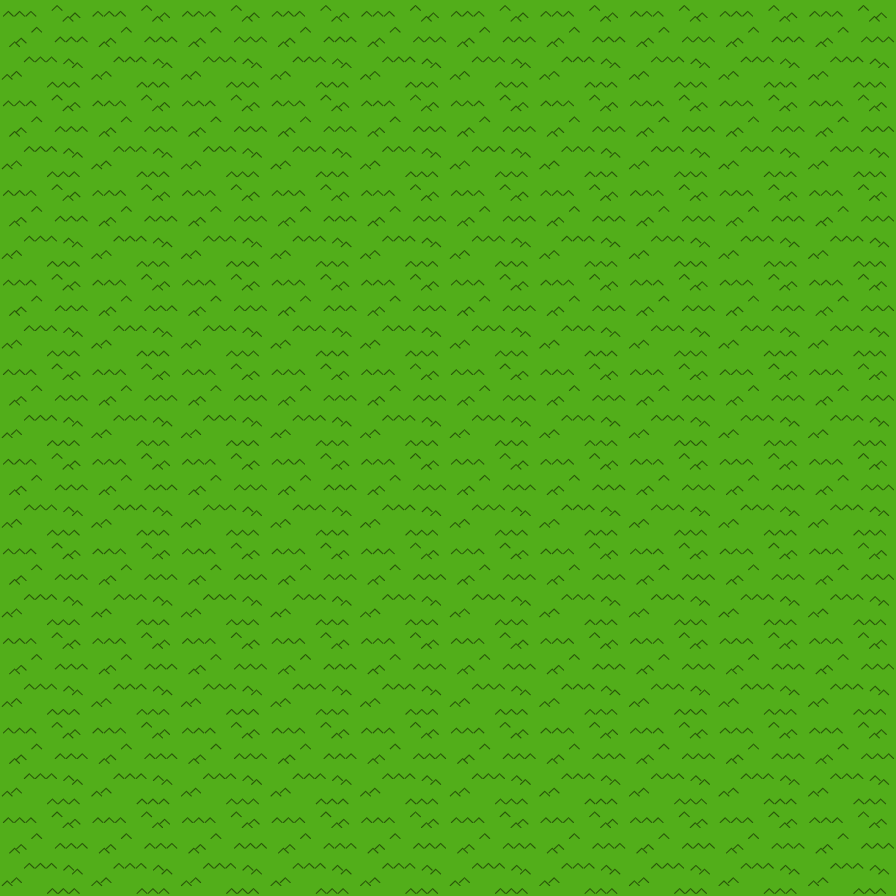
Give the GLSL for this pattern, as a Shadertoy shader.

```glsl
// Green meadow with a tiled scatter of thin caret-shaped grass tufts.

const float REPEATS = 10.0;
const vec2 ARM = vec2(0.054, 0.051);      // from a caret's peak to its foot
const float LINE_WIDTH = 0.0125;
const vec3 GRASS = vec3(0.322, 0.682, 0.100);
const vec3 STROKE = vec3(0.165, 0.345, 0.035);

// Tufts in tile units, y downward: first peak (xy), step to the next peak (zw)
const int TUFTS = 10;
const vec4 TUFT[TUFTS] = vec4[TUFTS](
    vec4(0.093, 0.128, 0.126, 0.0),
    vec4(0.672, 0.414, 0.123, 0.0),
    vec4(0.327, 0.637, 0.124, 0.0),
    vec4(0.585, 0.919, 0.122, 0.0),
    vec4(0.759, 0.184, 0.078, -0.039),
    vec4(0.163, 0.468, 0.073, -0.041),
    vec4(0.767, 0.659, 0.096, 0.043),
    vec4(0.080, 0.832, 0.104, -0.034),
    vec4(0.637, 0.063, 0.0, 0.0),
    vec4(0.410, 0.306, 0.0, 0.0));
const int CARETS[TUFTS] = int[TUFTS](3, 3, 3, 3, 2, 2, 2, 2, 1, 1);

// Offset between two points on a tile that wraps at its edges
vec2 wrappedOffset(vec2 p, vec2 center) {
    return fract(p - center + 0.5) - 0.5;
}

// Distance to a caret with its peak at the origin
float caretDistance(vec2 p, vec2 arm) {
    p.x = abs(p.x);
    float t = clamp(dot(p, arm) / dot(arm, arm), 0.0, 1.0);
    return length(p - arm * t);
}

// Distance to a run of carets
float tuftDistance(vec2 p, vec4 tuft, int count, vec2 arm) {
    float d = 1.0;
    for (int i = 0; i < count; i++) {
        vec2 peak = tuft.xy + float(i) * tuft.zw;
        d = min(d, caretDistance(wrappedOffset(p, peak), arm));
    }
    return d;
}

// Box-filtered line coverage, stable for lines thinner than a pixel
float lineCoverage(float d, float width, float pixel) {
    vec2 edges = (vec2(0.5, -0.5) * width - d) / pixel + 0.5;
    edges = clamp(edges, 0.0, 1.0);
    return edges.x - edges.y;
}

void mainImage(out vec4 fragColor, in vec2 fragCoord) {
    vec2 uv = fragCoord / iResolution.xy;
    vec2 p = fract(vec2(uv.x, 1.0 - uv.y) * REPEATS);
    float pixel = REPEATS / iResolution.y;

    // Nearest stroke in the tile
    float d = 1.0;
    for (int i = 0; i < TUFTS; i++) {
        d = min(d, tuftDistance(p, TUFT[i], CARETS[i], ARM));
    }

    float ink = lineCoverage(d, LINE_WIDTH, pixel);
    fragColor = vec4(mix(GRASS, STROKE, ink), 1.0);
}
```
